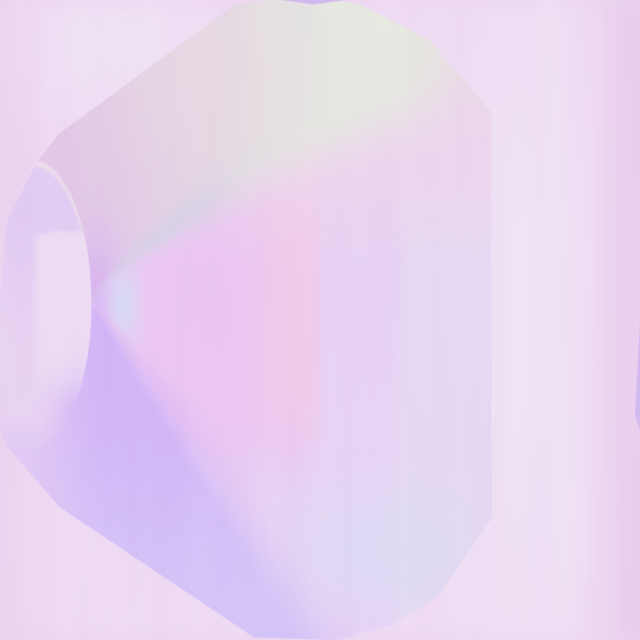
Write a Shadertoy shader that draws this background.

```glsl
// Pale lilac faceted crystal with pearly refractions on a soft pink backdrop.
#define APEX vec2(0.143, 0.526)
#define RIM_CENTER vec2(0.052, 0.525)
#define RIM_RADII vec2(0.091, 0.224)
#define RIDGE_HEIGHT 0.54
#define RIDGE_CURVE 0.72
#define SHADOW_SLOPE 1.44
#define STREAK_AMOUNT 0.014

const vec3 LILAC  = vec3(0.906, 0.825, 0.955);
const vec3 ORCHID = vec3(0.922, 0.780, 0.950);
const vec3 ROSE   = vec3(0.945, 0.800, 0.915);
const vec3 VIOLET = vec3(0.822, 0.712, 0.968);
const vec3 ICE    = vec3(0.850, 0.860, 0.955);
const vec3 SAGE   = vec3(0.898, 0.910, 0.880);
const vec3 MAUVE  = vec3(0.885, 0.775, 0.905);
const vec3 PEARL  = vec3(0.925, 0.860, 0.952);

// Crystal silhouette, clockwise from the top
const int CORNERS = 18;
const vec2 OUTLINE[CORNERS] = vec2[CORNERS](
    vec2(0.367, 0.993), vec2(0.430, 1.001), vec2(0.520, 1.001),
    vec2(0.563, 0.993), vec2(0.671, 0.938), vec2(0.768, 0.824),
    vec2(0.768, 0.190), vec2(0.684, 0.068), vec2(0.608, 0.021),
    vec2(0.527, 0.000), vec2(0.397, 0.004), vec2(0.094, 0.207),
    vec2(0.010, 0.303), vec2(0.000, 0.329), vec2(0.000, 0.512),
    vec2(0.009, 0.651), vec2(0.059, 0.749), vec2(0.091, 0.790));

float crystalDistance(vec2 p) {
    float d = -1.0;
    for (int i = 0; i < CORNERS; i++) {
        vec2 a = OUTLINE[i], e = OUTLINE[(i + 1) % CORNERS] - a;
        d = max(d, dot(p - a, normalize(vec2(-e.y, e.x))));
    }
    return d;
}

float glow(vec2 p, vec2 center, vec2 radius) {
    vec2 d = (p - center) / radius;
    return exp(-dot(d, d));
}

vec2 hashGradient(vec2 cell) {
    float a = 6.2832 * fract(sin(dot(cell, vec2(127.1, 311.7))) * 43758.5);
    return vec2(cos(a), sin(a));
}

float gradientNoise(vec2 p) {
    vec2 i = floor(p), f = p - i, u = f * f * (3.0 - 2.0 * f), o = vec2(0, 1);
    return mix(mix(dot(hashGradient(i), f),
                   dot(hashGradient(i + o.yx), f - o.yx), u.x),
               mix(dot(hashGradient(i + o), f - o),
                   dot(hashGradient(i + 1.0), f - 1.0), u.x), u.y);
}

vec3 backdrop(vec2 p) {
    vec3 col = mix(vec3(0.932, 0.855, 0.952), vec3(0.939, 0.890, 0.960),
                   max(glow(p, vec2(0.83, 0.45), vec2(0.13, 0.65)),
                       glow(p, vec2(0.16, 0.93), vec2(0.13, 0.10))));
    float sides = smoothstep(0.88, 1.0, p.x) + 0.6 * (1.0 - smoothstep(0.0, 0.11, p.x));
    col = mix(col, vec3(0.914, 0.800, 0.930), 0.85 * sides);
    float ends = smoothstep(0.47, 0.5, abs(p.y - 0.5));
    return mix(col, vec3(0.92, 0.83, 0.94), 0.3 * ends);
}

vec3 crystalBody(vec2 p) {
    vec2 r = p - APEX;
    float reach = max(r.x, 0.0);

    // Pearly core with upright bands
    vec3 col = mix(ORCHID, LILAC, smoothstep(0.44, 0.53, p.x));
    col = mix(col, LILAC, 1.0 - smoothstep(0.19, 0.36, p.y));
    col = mix(col, vec3(0.900, 0.845, 0.950), smoothstep(0.60, 0.65, p.x));
    float band = smoothstep(0.36, 0.47, p.x) * (1.0 - smoothstep(0.485, 0.51, p.x));
    col = mix(col, ROSE, 0.85 * band * smoothstep(0.24, 0.42, p.y));
    col = mix(col, vec3(0.930, 0.835, 0.925), 0.8 * smoothstep(0.57, 0.76, p.y));
    col = mix(col, ICE, 0.75 * glow(p, vec2(0.60, 0.14), vec2(0.13, 0.10)));
    col = mix(col, VIOLET, 0.75 * glow(p, APEX, vec2(0.045, 0.06)));
    col = mix(col, ICE, 0.9 * glow(p, vec2(0.193, 0.525), vec2(0.026, 0.065)));

    // Violet lower facet, sharp near the apex, and its pink fold
    float below = (-SHADOW_SLOPE * reach - r.y) / length(vec2(SHADOW_SLOPE, 1.0));
    float blur = 0.003 + 0.15 * reach;
    float fold = exp(-pow((below + 0.12 * reach) / (0.004 + 0.10 * reach), 2.0));
    col = mix(col, vec3(0.885, 0.745, 0.952), 0.8 * fold * (1.0 - smoothstep(0.12, 0.32, reach)));
    vec3 shade = mix(VIOLET, vec3(0.830, 0.765, 0.968), smoothstep(0.40, 0.05, p.y));
    shade = mix(shade, vec3(0.875, 0.785, 0.955), 1.0 - smoothstep(0.03, 0.17, p.x));
    col = mix(col, shade, smoothstep(-blur, blur, below));

    // Sage and mauve upper facet over a curved ridge
    float above = r.y - RIDGE_HEIGHT * pow(reach + 0.0001, RIDGE_CURVE);
    float soft = 0.005 + 0.22 * reach;
    vec3 sky = mix(MAUVE, SAGE, smoothstep(0.06, 0.58, p.x));
    sky = mix(sky, vec3(0.91, 0.87, 0.89), smoothstep(0.60, 0.74, p.x));
    sky = mix(sky, vec3(0.905, 0.850, 0.885), 0.6 * glow(p, vec2(0.30, 0.88), vec2(0.16)));
    sky = mix(sky, vec3(0.84, 0.69, 0.95), 0.8 * glow(p, APEX, vec2(0.06, 0.10)));
    col = mix(col, sky, smoothstep(-soft, 0.4 * soft, above));
    float mist = exp(-pow(above / (0.006 + 0.16 * reach), 2.0));
    return mix(col, vec3(0.83, 0.825, 0.91), 0.75 * mist * exp(-pow((r.x - 0.11) / 0.10, 2.0)));
}

vec3 sideFacet(vec2 p, float rim) {
    vec3 col = mix(vec3(0.882, 0.800, 0.950), vec3(0.907, 0.825, 0.950), smoothstep(0.70, 0.45, p.y));
    float panel = smoothstep(0.045, 0.065, p.x) * (1.0 - smoothstep(0.632, 0.644, p.y + 0.15 * max(0.09 - p.x, 0.0)));
    panel *= smoothstep(0.36, 0.45, p.y + 0.6 * (p.x - 0.06));
    col = mix(col, PEARL, panel);
    float lowerRim = glow(p, vec2(0.122, 0.335), vec2(0.035, 0.07));
    col = mix(col, VIOLET, 0.95 * lowerRim);
    col = mix(col, vec3(0.865, 0.775, 0.952), 0.6 * (1.0 - smoothstep(0.30, 0.36, p.y)));
    float glint = smoothstep(-0.006, -0.001, rim) * smoothstep(0.57, 0.70, p.y);
    return mix(col, vec3(0.94, 0.88, 0.91), 0.8 * glint);
}

void mainImage(out vec4 fragColor, in vec2 fragCoord) {
    vec2 p = fragCoord / iResolution.xy;
    float px = 1.0 / iResolution.y;

    // Rounded rim that opens toward the left
    vec2 q = vec2(max(p.x - RIM_CENTER.x, 0.0), p.y - RIM_CENTER.y) / RIM_RADII;
    float rim = (length(q) - 1.0) * RIM_RADII.x;
    vec3 gem = mix(crystalBody(p), sideFacet(p, rim), smoothstep(px, -px, rim));
    vec3 col = mix(backdrop(p), gem, smoothstep(px, -px, crystalDistance(p)));

    // Violet slivers at the right and top borders
    float right = max(0.992 - p.x + 0.055 * max(p.y - 0.35, 0.0), 0.992 - p.x + 0.4 * (0.35 - p.y));
    float top = 0.993 - p.y + 0.14 * abs(p.x - 0.49);
    col = mix(col, vec3(0.825, 0.725, 0.940), smoothstep(px, -px, min(right, top)));

    // Faint upright streaks
    col += STREAK_AMOUNT * gradientNoise(p * vec2(34.0, 2.5)) * vec3(0.5, 1.0, 0.4);
    fragColor = vec4(col, 1.0);
}
```
